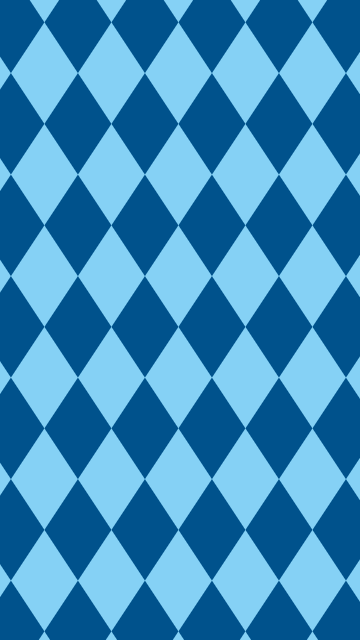
A Shadertoy shader for this pattern:

```glsl
// Harlequin pattern: light blue upright diamonds touching tip to tip on dark blue.
// The plane is folded into one rectangular cell, and a diamond distance,
// scaled back to canvas units, gives edges that are one pixel soft.

// Signed distance to the nearest diamond edge, positive inside the diamond.
float diamondLattice(vec2 point, vec2 period) {
    vec2 cell = abs(fract(point / period + 0.5) - 0.5);
    return (0.5 - cell.x - cell.y) / length(1.0 / period);
}

void mainImage(out vec4 fragColor, in vec2 fragCoord) {
    // Canvas height is one unit
    vec2 position = fragCoord / iResolution.y;

    // Lattice anchored on the centre of a light diamond
    float edge = diamondLattice(position - vec2(0.2788, 0.5686), vec2(0.1047, 0.1586));

    // Two flat colours with a smoothed boundary
    vec3 darkBlue = vec3(0.0, 0.32, 0.55);
    vec3 lightBlue = vec3(0.52, 0.82, 0.96);
    float coverage = clamp(edge * iResolution.y + 0.5, 0.0, 1.0);
    fragColor = vec4(mix(darkBlue, lightBlue, coverage), 1.0);
}
```
